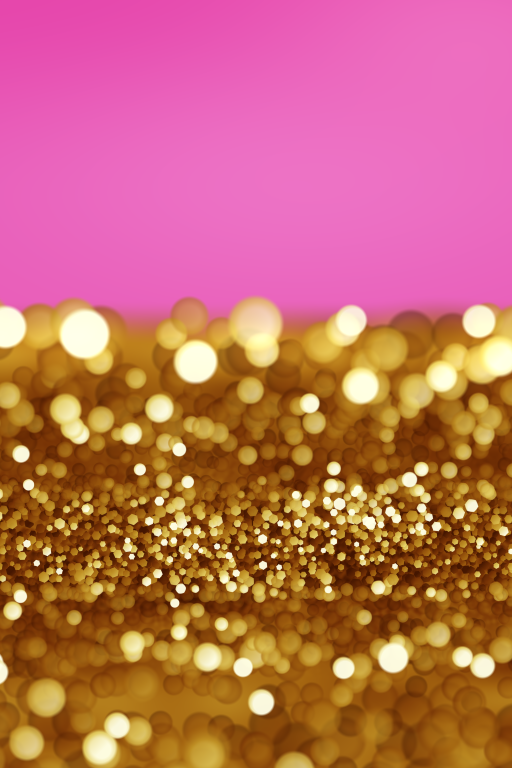
A WebGL 2 fragment shader for this background:

```glsl
#version 300 es
precision highp float;

uniform vec2 u_resolution;
out vec4 fragColor;

float hash(vec2 p) {
    vec3 q = fract(p.xyx * 0.1031);
    q += dot(q, q.yzx + 33.33);
    return fract((q.x + q.y) * q.z);
}

float noise(vec2 p) {
    vec2 i = floor(p), f = fract(p);
    f = f * f * (3.0 - 2.0 * f);
    return mix(mix(hash(i), hash(i + vec2(1, 0)), f.x),
               mix(hash(i + vec2(0, 1)), hash(i + vec2(1, 1)), f.x), f.y);
}

float glow(vec2 p, vec2 center, vec2 size) {
    vec2 d = (p - center) / size;
    return exp(-dot(d, d));
}

// Brown to gold to near white
vec3 goldRamp(float v) {
    vec3 c = mix(vec3(0.26, 0.08, 0.0), vec3(0.47, 0.20, 0.02), clamp(v * 5.0, 0.0, 1.0));
    c = mix(c, vec3(0.64, 0.39, 0.06), clamp(v * 5.0 - 1.0, 0.0, 1.0));
    c = mix(c, vec3(0.76, 0.58, 0.15), clamp(v * 5.0 - 2.0, 0.0, 1.0));
    c = mix(c, vec3(0.90, 0.82, 0.40), clamp(v * 5.0 - 3.0, 0.0, 1.0));
    return mix(c, vec3(1.0, 1.0, 0.90), clamp(v * 5.0 - 4.0, 0.0, 1.0));
}

// Radius of a blurred flake: smallest on the focus line
float blurRadius(float y) {
    float d = y - 0.40;
    return 0.0076 + (d > 0.0 ? d * (0.02 + 0.16 * d) : -0.11 * d);
}

// Where sparkles gather: far row, focus ridge, near floor
float sparkle(vec2 p) {
    float light = 0.0;
    if (p.y > 0.6) {
        light = 0.35 * glow(p, vec2(0.5, 0.84), vec2(2.0, 0.06))
            + 0.8 * glow(p, vec2(0.10, 0.83), vec2(0.13, 0.06))
            + 0.7 * glow(p, vec2(0.50, 0.84), vec2(0.22, 0.06))
            + 0.8 * glow(p, vec2(0.93, 0.80), vec2(0.08, 0.08))
            + 0.4 * glow(p, vec2(0.70, 0.75), vec2(0.13, 0.05))
            + 0.4 * glow(p, vec2(0.19, 0.71), vec2(0.05, 0.06));
    } else {
        light = 0.6 * glow(p, vec2(0.68, 0.50), vec2(0.13, 0.05))
            + 0.6 * glow(p, vec2(0.36, 0.46), vec2(0.07, 0.05))
            + 0.5 * glow(p, vec2(0.5, 0.35 + 0.10 * p.x), vec2(0.36, 0.04))
            + 0.28 * glow(p, vec2(0.55, 0.19), vec2(0.5, 0.07))
            + 0.4 * glow(p, vec2(0.25, 0.04), vec2(0.2, 0.06));
    }
    return min(light, 1.0);
}

// Round when blurred, six-sided when sharp
float flakeDistance(vec2 d, float turn, float sharp) {
    if (sharp <= 0.0) return length(d);
    float a = mod(atan(d.y, d.x) + turn, 1.0471976) - 0.5235988;
    return length(d) * mix(1.0, cos(a) * 1.08, sharp);
}

// Scattered flakes of one brightness level on one grid
vec3 scatter(vec3 color, vec2 p, float size, float level, float pixel) {
    vec2 cell = floor(p / size);
    for (int k = 0; k < 9; k++) {
        vec2 id = cell + vec2(k % 3 - 1, k / 3 - 1);
        vec2 seed = id + vec2(37.0, 61.0) * (level + 1.0) + 7000.0 * size;
        float rarity = hash(seed + 7.3);
        if (rarity > 0.9 - 0.16 * level) continue;
        vec2 center = (id + 0.1 + 0.8 * vec2(hash(seed), hash(seed + 19.7))) * size;
        vec2 d = p - center;
        float blur = blurRadius(center.y), ratio = blur / size;
        if (dot(d, d) > 1.6 * blur * blur || ratio < 0.5 || ratio >= 1.0) continue;
        if (center.y > (level < 1.5 ? 0.85 : 0.905)) continue;

        float light = sparkle(center);
        float chance = level < 0.5 ? 0.9 : level < 1.5 ? 0.5
            : mix(0.15, 0.03, level - 2.0) + 0.42 * light;
        if (rarity > chance) continue;

        float pick = hash(seed + 3.1);
        float radius = blur * mix(0.55, 1.08, hash(seed + 11.9));
        float sharp = 1.0 - smoothstep(0.009, 0.016, blur);
        float dist = flakeDistance(d, pick * 6.0, sharp);
        float edge = max(0.7 * pixel, 0.12 * radius);
        float cover = 1.0 - smoothstep(radius - edge, radius + edge, dist);

        // Pale heart, deeper rim, lit from the lower right
        float value = 0.08 + 0.26 * level + 0.28 * pick + 0.10 * light
            - 0.14 * smoothstep(0.5, 1.0, dist / radius) * (1.0 - sharp)
            + 0.12 * dot(d / radius, vec2(0.6, -0.6)) - 0.04 * sharp * (3.0 - level);
        float alpha = mix(mix(0.40, 0.96, level / 3.0), 0.95, sharp);
        alpha *= 1.0 - 0.55 * smoothstep(0.86, 0.91, center.y);
        color = mix(color, goldRamp(value), cover * alpha);
    }
    return color;
}

void main() {
    vec2 p = gl_FragCoord.xy / u_resolution.y * 1.5;

    // Pink backdrop with soft light patches
    vec3 color = mix(vec3(0.91, 0.36, 0.72), vec3(0.90, 0.27, 0.67), smoothstep(1.1, 1.5, p.y));
    color = mix(color, vec3(0.93, 0.46, 0.78), 0.85 * glow(p, vec2(0.58, 1.14), vec2(0.55, 0.24)));
    color = mix(color, vec3(0.94, 0.47, 0.77), 0.75 * glow(p, vec2(0.92, 1.42), vec2(0.40, 0.24)));

    if (p.y < 0.98) {
        // Gold ground, grainy near the focus line
        float focus = glow(p, vec2(0.5, 0.42), vec2(9.0, 0.13));
        float tone = 0.27 + 0.17 * glow(p, vec2(0.5, 0.83), vec2(9.0, 0.08))
            + 0.12 * (1.0 - smoothstep(0.1, 0.35, p.y))
            + 0.28 * (noise(p * vec2(9.0, 15.0)) - 0.5)
            + focus * (0.3 * noise(mat2(0.8, 0.6, -0.6, 0.8) * p * 120.0) - 0.28);
        float ground = 1.0 - smoothstep(0.84, 0.93, p.y + 0.02 * noise(p * 7.0));
        color = mix(color, goldRamp(tone), ground);

        // Dim to bright levels, only on grids that suit the local blur
        for (int level = 0; level < 4; level++) {
            for (float size = 0.015; size < 0.07; size *= 2.0) {
                float ratio = blurRadius(p.y) / size;
                if (ratio > 0.38 && ratio < 1.25)
                    color = scatter(color, p, size, float(level), 1.5 / u_resolution.y);
            }
        }
        // Warm bloom over the far clusters
        color += vec3(0.11, 0.10, 0.04) * sparkle(p) * ground * smoothstep(0.6, 0.8, p.y);
    }
    fragColor = vec4(clamp(color, 0.0, 1.0), 1.0);
}
```
